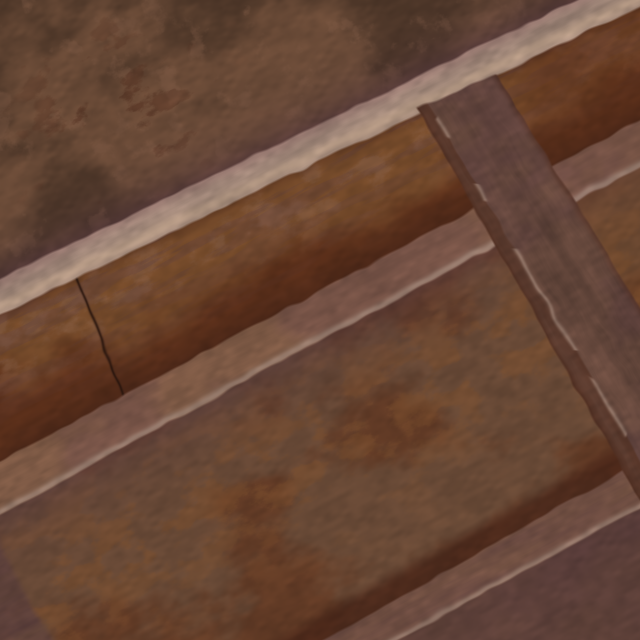
Give the GLSL for this texture, as a three.js fragment shader.

```glsl
varying vec2 vUv;

// Edges as (slope, height at x = 0)
const vec2 RAIL_A_TOP = vec2(0.485, 0.564);
const vec2 RAIL_A_LOW = vec2(0.482, 0.508);
const vec2 RAIL_B_TOP = vec2(0.532, 0.280);
const vec2 RAIL_B_LOW = vec2(0.544, 0.195);
const vec2 RAIL_C_TOP = vec2(0.566, -0.287);
const vec2 RAIL_C_LOW = vec2(0.549, -0.343);
// Beam edges as (sideways drift per unit down, x at y = 0)
const vec2 BEAM_LEFT = vec2(0.570, 1.125);
const vec2 BEAM_RIDGE = vec2(0.595, 1.168);
const vec2 BEAM_RIGHT = vec2(0.618, 1.321);
const vec2 CRACK = vec2(0.400, 0.346);

const float SOFT = 0.0028;
const float WOBBLE = 0.005;
const float GRAIN_ANGLE = 0.49;

const vec3 PLASTER = vec3(0.405, 0.285, 0.210);
const vec3 OCHRE = vec3(0.455, 0.290, 0.165);
const vec3 RUST = vec3(0.355, 0.185, 0.100);
const vec3 UMBER = vec3(0.270, 0.140, 0.090);
const vec3 VIOLET = vec3(0.320, 0.215, 0.225);
const vec3 PALE = vec3(0.630, 0.530, 0.475);
const vec3 CREAM = vec3(0.720, 0.610, 0.520);
const vec3 WOOD = vec3(0.490, 0.350, 0.270);
const vec3 TIMBER = vec3(0.395, 0.280, 0.235);

float hash(vec2 p) {
  return fract(sin(dot(p, vec2(127.1, 311.7))) * 43758.5453);
}

float noise(vec2 p) {
  vec2 i = floor(p), f = fract(p);
  f = f * f * (3.0 - 2.0 * f);
  return mix(mix(hash(i), hash(i + vec2(1.0, 0.0)), f.x),
             mix(hash(i + vec2(0.0, 1.0)), hash(i + 1.0), f.x), f.y);
}

float fbm(vec2 p) {
  float sum = 0.0, gain = 0.5;
  for (int i = 0; i < 5; i++) {
    sum += gain * noise(p);
    p = mat2(0.8, 0.6, -0.6, 0.8) * p * 2.03 + 7.3;
    gain *= 0.5;
  }
  return sum;
}

float above(vec2 p, vec2 edge) { return p.y - edge.x * p.x - edge.y; }
float rightOf(vec2 p, vec2 edge) { return p.x + edge.x * p.y - edge.y; }
float step01(float d) { return smoothstep(-SOFT, SOFT, d); }
float glow(float d, float width) { return exp(-d * d / (width * width)); }

void main() {
  vec2 uv = vUv;
  float c = cos(GRAIN_ANGLE), s = sin(GRAIN_ANGLE);
  vec2 along = vec2(c * uv.x + s * uv.y, c * uv.y - s * uv.x);
  vec2 p = uv + WOBBLE * (vec2(noise(uv * 38.0), noise(uv * 38.0 + 50.0)) - 0.5);

  float blotch = fbm(along * vec2(7.0, 10.0) + 3.0);
  float dabs = fbm(along * vec2(22.0, 34.0) + 11.0);
  float streak = fbm(along * vec2(9.0, 75.0));
  float fleck = smoothstep(0.58, 0.72, fbm(uv * 26.0 + 20.0));

  float aTop = above(p, RAIL_A_TOP), aLow = above(p, RAIL_A_LOW);
  float bTop = above(p, RAIL_B_TOP), bLow = above(p, RAIL_B_LOW);
  float cTop = above(p, RAIL_C_TOP), cLow = above(p, RAIL_C_LOW);
  float beyond = smoothstep(0.76, 0.86, uv.x);

  // Bottom strip and lowest rail
  vec3 col = mix(VIOLET, PLASTER, 0.15 + 0.6 * blotch);
  vec3 railC = mix(VIOLET, WOOD, 0.35 + 0.6 * streak);
  railC = mix(railC, PALE, 0.65 * glow(cLow - 0.004, 0.006));
  col = mix(col, railC, step01(cLow));

  // Lower panel, with the shadow cast above the lowest rail
  vec3 panel = mix(PLASTER, RUST, 0.6 * smoothstep(0.42, 0.65, blotch));
  panel = mix(panel, OCHRE, 0.55 * smoothstep(0.45, 0.62, dabs) * glow(bLow + 0.16, 0.14));
  panel = mix(panel, VIOLET, 0.55 * exp(min(bLow, 0.0) / 0.05));
  panel = mix(panel, OCHRE * 0.97, 0.4 * beyond * step01(uv.y - 0.5));
  float shadow = smoothstep(0.056, 0.025, cTop);
  panel = mix(panel, UMBER * 1.05, 0.85 * shadow);
  col = mix(col, panel, step01(cTop));

  // Middle rail with its lit lower lip
  vec3 railB = mix(WOOD * 0.88, WOOD * 1.08, streak * 1.1);
  railB = mix(railB, VIOLET * 1.2, 0.35 * smoothstep(0.4, 0.65, blotch) + 0.25 * beyond);
  railB = mix(railB, PALE * 0.97, 0.75 * glow(bLow - 0.005, 0.007));
  col = mix(col, railB, step01(bLow));

  // Warm recessed panel, darkening toward the middle rail
  float rise = bTop / max(bTop - aLow, 0.01);
  vec3 recess = mix(RUST, OCHRE, smoothstep(0.25, 0.75, rise + 0.9 * (blotch - 0.5)));
  recess = mix(recess, WOOD, 0.5 * smoothstep(0.46, 0.66, dabs) * smoothstep(0.25, 0.7, rise));
  recess = mix(recess, VIOLET * 1.1, 0.35 * smoothstep(0.45, 0.6, streak) * rise);
  recess = mix(recess, RUST, 0.5 * beyond);
  recess = mix(recess, UMBER, 0.75 * exp(-max(bTop, 0.0) / 0.035));
  recess = mix(recess, UMBER, 0.35 * glow(aLow, 0.012));
  float crack = rightOf(p, CRACK);
  recess = mix(recess, UMBER, 0.45 * step01(crack) * exp(-max(crack, 0.0) / 0.02) * (1.0 - rise));
  recess = mix(recess, UMBER * 0.55, 0.8 * glow(crack, 0.0025));
  col = mix(col, recess, step01(bTop));

  // Pale upper rail
  vec3 railA = mix(PALE * 0.86, PALE * 1.08, streak * 1.1);
  railA = mix(railA, CREAM, 0.7 * glow(aLow - 0.014, 0.010));
  railA = mix(railA, VIOLET * 1.6, 0.3 * glow(aTop, 0.014));
  col = mix(col, railA, step01(aLow));

  // Top wall with scuffs and a violet shade along the rail
  vec3 wall = mix(PLASTER * 1.03, PLASTER * 0.72, smoothstep(0.4, 0.7, blotch));
  wall = mix(wall, WOOD, 0.4 * fleck);
  wall = mix(wall, UMBER, 0.5 * smoothstep(0.56, 0.68, dabs) * glow(length(uv - vec2(0.18, 0.81)), 0.15));
  wall = mix(wall, VIOLET, 0.75 * exp(-max(aTop, 0.0) / 0.035));
  col = mix(col, wall, step01(aTop));

  // Cross beam: shaded side, ridge and broad face
  float left = rightOf(p, BEAM_LEFT), ridge = rightOf(p, BEAM_RIDGE);
  float right = rightOf(p, BEAM_RIGHT);
  float end = 0.883 + 0.42 * (p.x - 0.775) - p.y;
  float beamGrain = fbm(vec2(ridge * 55.0, uv.y * 9.0));
  vec3 face = mix(TIMBER * 0.82, TIMBER * 1.15, beamGrain);
  face = mix(face, VIOLET * 1.05, 0.4 * smoothstep(0.4, 0.65, blotch));
  vec3 side = mix(UMBER, TIMBER, 0.3 + 0.5 * beamGrain);
  vec3 beam = mix(side, face, step01(ridge));
  beam = mix(beam, PALE, 0.6 * glow(ridge, 0.004) * smoothstep(0.5, 0.62, noise(uv * 30.0)));
  beam = mix(beam, UMBER, 0.45 * glow(right, 0.008) + 0.4 * glow(left, 0.006));
  col = mix(col, beam, step01(left) * step01(-right) * step01(end));

  // Corner post at lower left
  float post = 0.08 - 0.53 * p.y - p.x;
  col = mix(col, mix(VIOLET, TIMBER, streak), 0.8 * smoothstep(-0.008, 0.008, post));

  // Brush texture over everything
  col *= 0.87 + 0.17 * dabs + 0.12 * noise(along * vec2(70.0, 130.0));
  gl_FragColor = vec4(col, 1.0);
}
```
